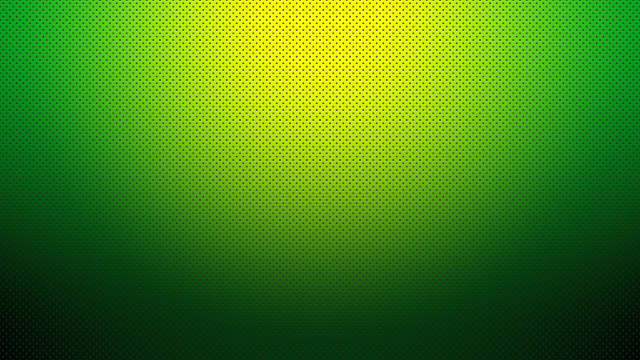
Write a Shadertoy shader that draws this background.

```glsl
const vec3 YELLOW = vec3(1.0, 0.99, 0.03);
const vec3 GREEN = vec3(0.04, 1.0, 0.19);
const vec3 HOLE = vec3(0.16, 0.18, 0.18);
const vec3 RIM = vec3(0.55, 0.6, 0.55);
const float GLOW_CENTER = 0.505;     // fraction of the width
const vec2 GLOW_RADIUS = vec2(0.93, 0.96);
const float GLOW_CORE = 0.1;
const float TOP_LIGHT = 0.82;
const float BOTTOM_LIGHT = 0.2;
const float SIDE_SHADE = 0.18;
const float CELL = 1.0 / 54.0;       // perforation pitch, in canvas heights
const float HOLE_RADIUS = 0.145;     // in cells
const float HOLE_OPACITY = 0.78;
const float RIM_OFFSET = 0.1;
const float RIM_STRENGTH = 0.12;

// Distance to the nearest point of a staggered lattice, in cells
float latticeDistance(vec2 q) {
    vec2 even = fract(q) - 0.5;
    vec2 odd = fract(q + 0.5) - 0.5;
    return sqrt(min(dot(even, even), dot(odd, odd)));
}

float disc(float dist, float radius, float blur) {
    return 1.0 - smoothstep(radius - blur, radius + blur, dist);
}

// Green sheet darkening downward and sideways, lit by a yellow glow
vec3 litSheet(vec2 offset, float halfWidth) {
    float side = offset.x / halfWidth;
    float light = mix(TOP_LIGHT, BOTTOM_LIGHT, smoothstep(0.0, 1.05, offset.y));
    light = max(light - SIDE_SHADE * side * side, 0.0);
    float glow = 1.0 - smoothstep(GLOW_CORE, 1.0, length(offset / GLOW_RADIUS));
    return mix(GREEN * light, YELLOW, glow);
}

void mainImage(out vec4 fragColor, in vec2 fragCoord) {
    vec2 p = fragCoord / iResolution.y;
    float width = iResolution.x / iResolution.y;
    vec2 offset = vec2(p.x - GLOW_CENTER * width, 1.0 - p.y);
    vec3 color = litSheet(offset, 0.5 * width);

    // Perforations with a pale lower lip
    vec2 q = vec2(p.x, 1.0 - p.y) / CELL;
    float blur = max(0.6 / (iResolution.y * CELL), 0.03);
    float lip = disc(latticeDistance(q - vec2(0.0, RIM_OFFSET)), HOLE_RADIUS, blur);
    float hole = disc(latticeDistance(q), HOLE_RADIUS, blur);
    float brightness = dot(color, vec3(0.3, 0.6, 0.1));
    color += RIM * RIM_STRENGTH * lip * (1.0 - hole);
    color = mix(color, HOLE * mix(0.7, 1.2, brightness), HOLE_OPACITY * hole);

    fragColor = vec4(clamp(color, 0.0, 1.0), 1.0);
}
```
